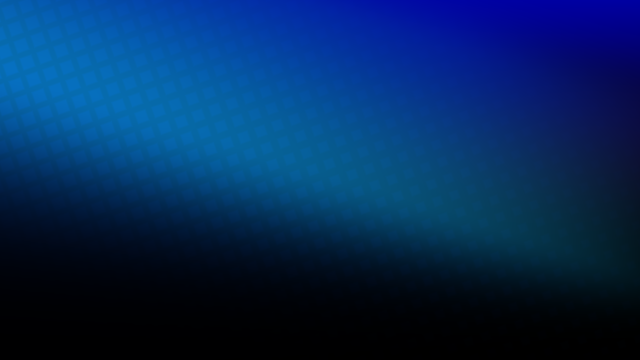
Give the GLSL for this background, as a Shadertoy shader.

```glsl
// Diagonal cyan glow between royal blue and black, overlaid with a tilted grid of faint squares.
#define RIDGE_HEIGHT 0.82
#define RIDGE_SLOPE 0.318
#define GLOW_REACH 1.95
#define GLOW_COLOR vec3(0.025, 0.43, 0.72)
#define TOP_BLUE 0.67
#define PLUM_COLOR vec3(0.045, 0.01, 0.0)
#define GRID_PITCH 0.0497
#define GRID_ANGLE 0.342
#define GRID_ANCHOR vec2(0.631, 0.602)
#define SQUARE_TINT vec3(0.0, 0.014, 0.065)

float bell(float x) { return exp(-x * x); }

// Signed height above the slanted line where the glow is strongest
float heightAboveRidge(vec2 p) {
    return p.y - RIDGE_HEIGHT + RIDGE_SLOPE * p.x;
}

vec3 backdrop(vec2 p) {
    float h = heightAboveRidge(p);
    float below = min(h, 0.0);
    float above = max(h, 0.0);
    float reach = p.x / GLOW_REACH;

    // Glow along the ridge, weaker towards the right
    vec3 glow = GLOW_COLOR * max(1.0 - pow(vec3(reach), vec3(2.0, 2.4, 2.0)), 0.0);

    // Royal blue takes over towards the top edge
    float rise = clamp(above / max(1.0 - p.y + above, 0.01), 0.0, 1.0);
    rise = pow(rise, 1.0 + smoothstep(1.1, 1.8, p.x));
    float corner = p.y - 1.0 + 0.3 * (p.x - 1.15);
    glow.rg *= bell(above / 0.46) * (1.0 - smoothstep(-0.12, 0.12, corner));
    glow.b = mix(glow.b, TOP_BLUE - 0.02 * p.x, rise);

    // Dim seam under the top right corner
    glow.b *= 1.0 - 0.18 * smoothstep(1.2, 1.8, p.x) * bell((corner + 0.05) / 0.09);

    // Plum haze at the right
    glow += PLUM_COLOR * bell(length((p - vec2(1.72, 0.59)) / vec2(0.55, 0.22)));

    // Fade to black below, blue lasting longest
    vec2 width = max(vec2(0.30, 0.34) - vec2(0.11, 0.13) * p.x, 0.09);
    return glow * vec3(bell(below / width.x), bell(below / width.x), bell(below / width.y));
}

// Coverage of tilted squares that shrink towards the right
float squareGrid(vec2 p) {
    float c = cos(GRID_ANGLE), s = sin(GRID_ANGLE);
    vec2 q = mat2(c, -s, s, c) * (p - GRID_ANCHOR) / GRID_PITCH;
    vec2 cell = abs(fract(q + 0.5) - 0.5);
    float halfSide = 0.35 - 0.08 * p.x;
    float edge = 0.035 + 0.75 / (iResolution.y * GRID_PITCH);
    return 1.0 - smoothstep(-edge, edge, max(cell.x, cell.y) - halfSide);
}

void mainImage(out vec4 fragColor, in vec2 fragCoord) {
    vec2 p = fragCoord / iResolution.y;
    vec3 color = backdrop(p);

    // Squares stay close to the glow and thin out at the right
    float h = heightAboveRidge(p) + 0.04;
    float visible = bell(h / (h < 0.0 ? 0.27 : 0.38)) * (1.0 - 0.45 * p.x);
    color += SQUARE_TINT * visible * (squareGrid(p) - 0.4);

    fragColor = vec4(clamp(color, 0.0, 1.0), 1.0);
}
```
